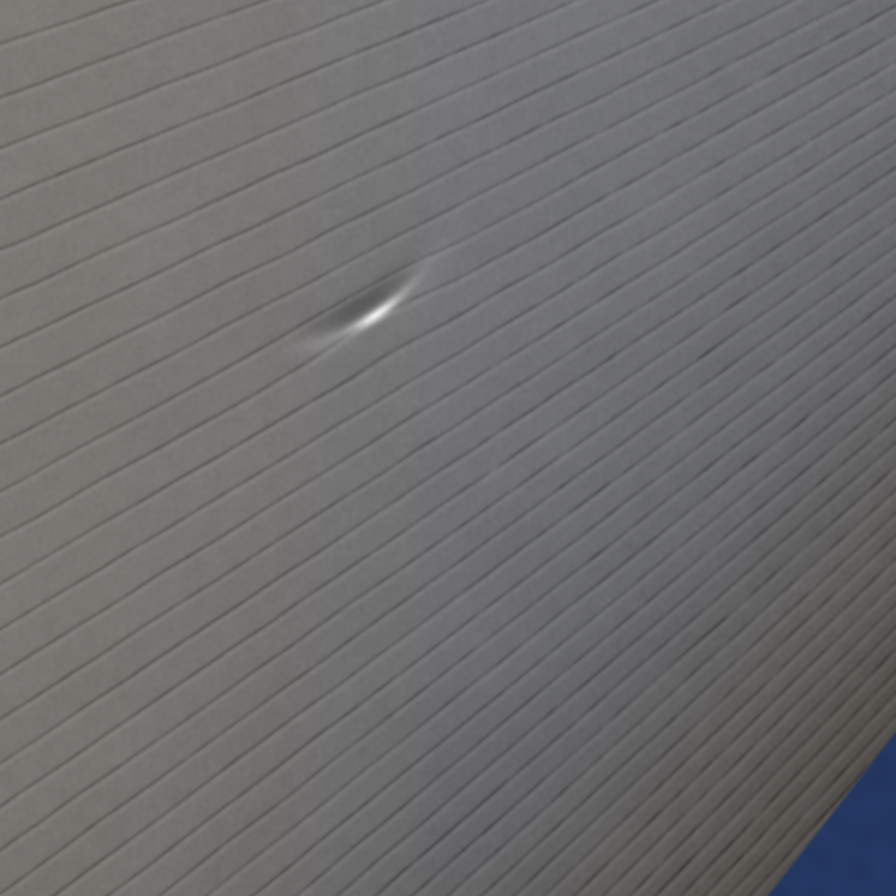
A Shadertoy shader for this texture:

```glsl
// A ribbed grey sheet seen at an angle: grooves fan out from a far vanishing point,
// each with a dark cut and a pale lower lip. A crescent dent catches the light,
// and blue shows past the sheet's edge in the lower right corner.

#define VANISH vec2(2.474, 1.792)    // where all grooves meet
#define FIRST_GROOVE 0.9505          // height of groove zero on the left side
#define DENSITY 17.05                // grooves per unit height at the top left
#define CROWDING 2.06                // extra grooves toward the lower right
#define GROOVE_WIDTH 0.0017
#define GROOVE_DEPTH 0.085
#define LIP_GAIN 0.030
#define GRAIN 0.020
#define DENT_CENTER vec2(0.419, 0.648)
#define EDGE_POINT vec2(0.857, 0.0)
#define BACKDROP vec3(0.14, 0.215, 0.38)

vec2 hash2(vec2 p) {
    vec3 q = fract(p.xyx * vec3(0.1031, 0.1030, 0.0973));
    q += dot(q, q.yzx + 33.33);
    return fract((q.xx + q.yz) * q.zy) * 2.0 - 1.0;
}

float gradientNoise(vec2 p) {
    vec2 i = floor(p), f = fract(p);
    vec2 w = f * f * f * (f * (f * 6.0 - 15.0) + 10.0);
    float a = dot(hash2(i), f);
    float b = dot(hash2(i + vec2(1, 0)), f - vec2(1, 0));
    float c = dot(hash2(i + vec2(0, 1)), f - vec2(0, 1));
    float d = dot(hash2(i + vec2(1, 1)), f - vec2(1, 1));
    return mix(mix(a, b, w.x), mix(c, d, w.x), w.y);
}

float bell(float x, float width) {
    float t = x / width;
    return exp(-0.5 * t * t);
}

// Coordinates along and across the crescent, straightened by a parabola
vec2 dentSpace(vec2 p) {
    vec2 q = p - DENT_CENTER;
    vec2 axis = vec2(0.83, 0.558);
    float along = dot(q, axis);
    return vec2(along, dot(q, vec2(-axis.y, axis.x)) - 2.2 * along * along);
}

// Brightness added by the grooves and by differences between strips
float grooves(vec2 p, float pixel, vec2 dent) {
    float slope = (VANISH.y - p.y) / (VANISH.x - p.x);
    float drop = FIRST_GROOVE - (VANISH.y - slope * VANISH.x);
    float index = DENSITY * drop + CROWDING * drop * drop;
    float pitch = (1.0 - p.x / VANISH.x) / (DENSITY + 2.0 * CROWDING * drop);
    pitch /= sqrt(1.0 + slope * slope);

    float warp = 0.22 * bell(dent.x, 0.06) * bell(dent.y, 0.03);
    index += warp + 0.05 * gradientNoise(p * 14.0);
    float id = round(index);
    float across = (index - id) * pitch;

    // Broken, beaded cuts toward the right
    float right = smoothstep(0.15, 0.9, p.x);
    float beads = gradientNoise(vec2(p.x * 55.0, id * 7.37 + 0.5));
    float wear = 0.85 + 0.5 * gradientNoise(vec2(p.x * 7.0, id * 3.71));
    float depth = GROOVE_DEPTH * mix(1.0, 0.7, right) * wear;
    depth *= max(1.0 + beads * mix(0.5, 1.6, right), 0.15);
    depth *= 1.0 - 0.7 * bell(dent.x, 0.05) * bell(dent.y, 0.02);

    float width = max(GROOVE_WIDTH, 0.6 * pixel);
    float cut = depth * bell(across, width);
    float lip = LIP_GAIN * bell(across - 2.6 * width, 1.3 * width);
    float strip = 0.004 * hash2(vec2(floor(index), 5.0)).x;
    return lip - cut + strip;
}

// A bright curved ridge, its soft tail, and the shaded hollow above it
float dentLight(vec2 d) {
    float core = 0.34 * bell(d.x, 0.018) * bell(d.y, 0.0042);
    float tail = 0.17 * bell(d.x - 0.008, 0.038) * bell(d.y, 0.0045);
    float smear = 0.06 * bell(d.x + 0.065, 0.025) * bell(d.y + 0.003, 0.009);
    float hollow = 0.10 * bell(d.x + 0.005, 0.040) * bell(d.y - 0.018, 0.010);
    float rise = 0.025 * bell(d.x - 0.08, 0.045) * bell(d.y + 0.008, 0.012);
    return core + tail + smear + rise - hollow;
}

// Base colour: dims toward the edge, warm at left, cooler at centre right
vec3 sheetColor(vec2 p, float inside) {
    float light = 0.31 + 0.175 * (1.0 - exp(-2.4 * max(inside, 0.0)));
    float cool = smoothstep(0.05, 0.35, inside) * smoothstep(0.1, 0.65, p.x);
    return light + mix(vec3(0.012, -0.002, -0.015), vec3(-0.003, 0.0, 0.014), cool);
}

void mainImage(out vec4 fragColor, in vec2 fragCoord) {
    vec2 p = fragCoord / iResolution.xy;
    float pixel = 1.0 / min(iResolution.x, iResolution.y);
    float inside = dot(p - EDGE_POINT, vec2(-0.788, 0.616));
    vec2 dent = dentSpace(p);

    vec3 color = sheetColor(p, inside);
    color += grooves(p, pixel, dent) + dentLight(dent);

    // Soft blotches and fine grain
    color += 0.012 * gradientNoise(p * 9.0) + 0.016 * gradientNoise(p * 48.0);
    color += GRAIN * gradientNoise(p * 150.0);

    // Backdrop beyond the sheet's softened edge
    vec3 behind = BACKDROP * (1.0 + 0.12 * gradientNoise(p * 35.0));
    float cover = smoothstep(-0.002 - pixel, 0.002 + pixel, inside);
    fragColor = vec4(clamp(mix(behind, color, cover), 0.0, 1.0), 1.0);
}
```
